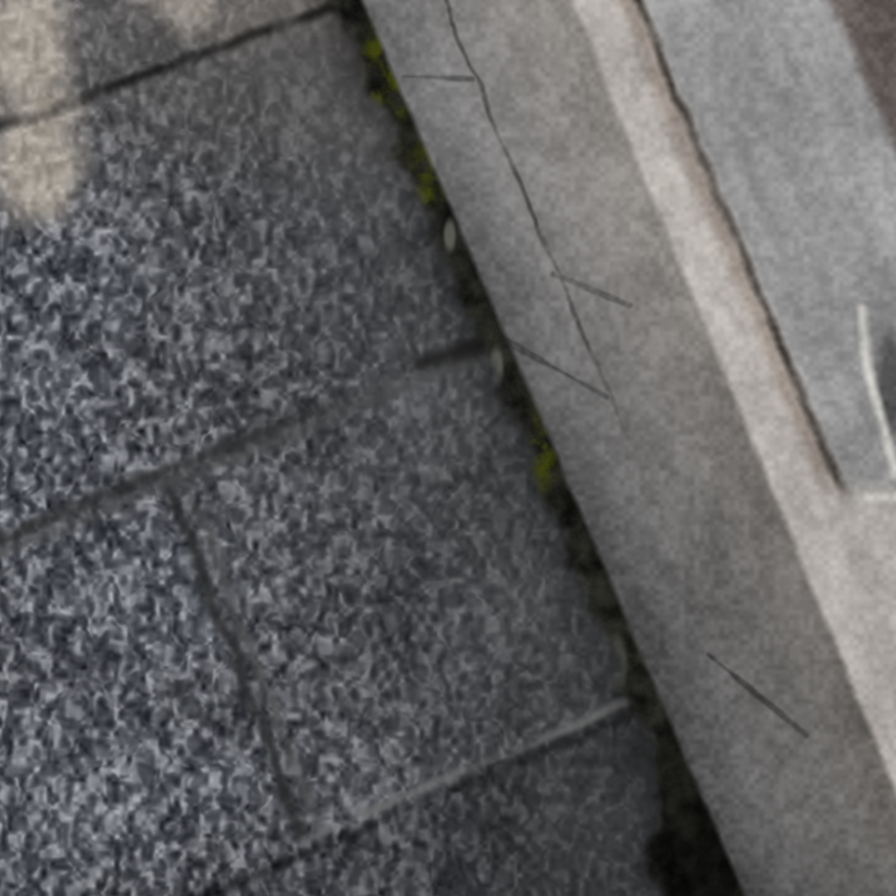
Write a Shadertoy shader that draws this texture.

```glsl
// Granite paving slabs beside a slanted stone curb, with a mossy gutter between.
// Slanted edges are straight lines bent by value noise; grain, stains and sunlit
// spots are layered noise on a sine-free hash.

float hash(vec2 p) {
    vec3 q = fract(p.xyx * 0.1031);
    q += dot(q, q.yzx + 33.33);
    return fract((q.x + q.y) * q.z);
}

float noise(vec2 p) {
    vec2 i = floor(p), f = fract(p);
    f = f * f * (3.0 - 2.0 * f);
    return mix(mix(hash(i), hash(i + vec2(1, 0)), f.x),
               mix(hash(i + vec2(0, 1)), hash(i + vec2(1, 1)), f.x), f.y);
}

float fbm(vec2 p) {
    float sum = 0.0, amp = 0.53;
    for (int i = 0; i < 4; i++) {
        sum += amp * noise(p);
        p = mat2(1.6, 1.2, -1.2, 1.6) * p + 7.3;
        amp *= 0.5;
    }
    return sum;
}

float segment(vec2 p, vec2 a, vec2 b) {
    vec2 d = b - a;
    return length(p - a - d * clamp(dot(p - a, d) / dot(d, d), 0.0, 1.0));
}

float stroke(float dist, float width) {
    return 1.0 - smoothstep(0.0, width * 1.7, abs(dist));
}

float spot(vec2 p, float x, float y, float w, float h) {
    return 1.0 - smoothstep(0.5, 1.35, length((p - vec2(x, y)) / vec2(w, h)));
}

vec3 paving(vec2 p, float bend, float stain) {
    // Slab tones: cool and speckled on the left, dark near the gutter
    float away = smoothstep(0.5, -0.1, p.x - 0.3 * p.y);
    float upper = smoothstep(0.3, 0.02, p.y);
    vec3 col = mix(vec3(0.272, 0.277, 0.283), vec3(0.33, 0.34, 0.365), away);
    col = mix(col * (0.82 + 0.36 * stain), vec3(0.36, 0.35, 0.345), 0.75 * upper);

    // Worm-like granite grain
    vec2 warp = p + 0.006 * vec2(noise(p * 65.0), noise(p * 65.0 + 31.0));
    float grain = 0.8 * noise(warp * vec2(135, 95)) + 0.4 * noise(warp * 190.0) - 0.6;
    col += mix(0.12, 0.4, away) * (1.0 - 0.5 * upper) * (grain + 0.5 * max(grain, 0.0));

    // Sunlit corner broken by soft shadow
    vec2 s = p + 0.06 * (vec2(stain, noise(p * 19.0)) - 0.5);
    float sun = max(spot(s, 0.02, 0.06, 0.07, 0.1), spot(s, 0.045, 0.175, 0.06, 0.07));
    sun = max(sun, 0.75 * spot(s, 0.2, 0.0, 0.035, 0.05));
    sun = max(sun, 0.25 * spot(s, 0.28, 0.0, 0.12, 0.06));
    col = mix(col, vec3(0.66, 0.63, 0.59) + 0.2 * grain, sun * 0.9);

    // Joints: two long, one upright, one with a pale worn edge
    float top = p.y - 0.143 + 0.36 * p.x + bend;
    float middle = p.y - 0.602 + 0.41 * p.x + bend;
    float upright = p.x + 0.016 - 0.38 * p.y + bend;
    float low = p.y - 1.084 + 0.43 * p.x + bend;
    float between = smoothstep(0.0, 0.015, middle) * smoothstep(0.01, -0.01, low);
    float worn = smoothstep(0.3, 0.38, p.x);
    float patchy = smoothstep(0.2, 0.7, noise(p * 28.0));
    col *= 1.0 - 0.2 * smoothstep(0.0, 0.02, low);
    col *= 1.0 - (0.3 + 0.3 * patchy) * stroke(top, 0.007);
    col = mix(col, vec3(0.19), (0.75 - 0.4 * worn) * stroke(middle, 0.01));
    col = mix(col, vec3(0.16), 0.8 * between * stroke(upright, 0.008));
    float rim = max(stroke(middle - 0.016, 0.008), between * stroke(upright - 0.02, 0.008));
    col = mix(col, vec3(0.3), 0.6 * rim);
    col = mix(col, vec3(0.41), worn * (0.3 + 0.5 * patchy) * stroke(low, 0.006));
    col *= 1.0 - (0.45 - 0.2 * worn) * stroke(low - 0.014, 0.008);
    float notch = segment(p, vec2(0.47, 0.405), vec2(0.535, 0.385)) + bend;
    return mix(col, vec3(0.12), 0.8 * stroke(notch, 0.011));
}

vec3 gutter(vec2 p) {
    vec3 col = vec3(0.13, 0.13, 0.115) * (0.1 + 1.6 * fbm(p * 60.0));
    float moss = max(spot(p, 0.428, 0.09, 0.025, 0.1), spot(p, 0.475, 0.2, 0.022, 0.04));
    moss = max(moss, spot(p, 0.6, 0.505, 0.022, 0.045));
    col = mix(col, vec3(0.24, 0.26, 0.06), moss * smoothstep(0.3, 0.75, fbm(p * 55.0)));
    float pebble = max(spot(p, 0.502, 0.262, 0.007, 0.018), spot(p, 0.554, 0.408, 0.008, 0.02));
    pebble = max(pebble, 0.6 * spot(p, 0.69, 0.74, 0.01, 0.03));
    return mix(col, vec3(0.4, 0.4, 0.37), 0.8 * pebble) * (1.0 - 0.45 * smoothstep(0.8, 0.95, p.y));
}

vec3 curbFace(vec2 p, float across, float bend) {
    vec3 col = mix(vec3(0.43, 0.43, 0.435), vec3(0.51, 0.495, 0.48), across);
    col *= 1.06 - 0.24 * smoothstep(0.1, 0.9, p.y) - 0.16 * smoothstep(0.35, 0.0, across);
    float crack = stroke(p.x - 0.495 - 0.42 * p.y + bend, 0.003) * smoothstep(0.58, 0.3, p.y);
    float cuts = min(segment(p, vec2(0.45, 0.085), vec2(0.527, 0.088)),
                     segment(p, vec2(0.618, 0.306), vec2(0.703, 0.341)));
    cuts = min(cuts, segment(p, vec2(0.56, 0.378), vec2(0.677, 0.443)));
    cuts = min(cuts, segment(p, vec2(0.79, 0.73), vec2(0.9, 0.82)));
    float faint = 0.15 + 0.3 * noise(p * 25.0);
    return col * (1.0 - faint * max(crack, stroke(cuts + 0.5 * bend, 0.003)));
}

vec3 curbTop(vec2 p, float bend) {
    float ledge = p.x - 0.71 - 0.42 * p.y + bend;
    float open = smoothstep(0.57, 0.52, p.y);
    vec3 col = mix(vec3(0.71, 0.69, 0.67), vec3(0.585), open * smoothstep(-0.005, 0.015, ledge));
    col = mix(col, vec3(0.5, 0.44, 0.4), 0.5 * open * stroke(ledge + 0.012, 0.012));
    col = mix(col, vec3(0.22, 0.2, 0.18), (0.5 + 0.4 * noise(p * 30.0)) * open * stroke(ledge, 0.006));
    col = mix(col, vec3(0.38, 0.35, 0.34), smoothstep(0.915, 0.94, p.x - 0.43 * p.y + bend));
    // Pale splinter with its shadow
    float stick = min(segment(p, vec2(0.962, 0.345), vec2(0.968, 0.41)),
                      segment(p, vec2(0.968, 0.41), vec2(1.0, 0.53)));
    stick = min(stick, segment(p, vec2(0.97, 0.555), vec2(1.0, 0.557)));
    col *= 1.0 - 0.4 * spot(p, 0.995, 0.43, 0.018, 0.06);
    return mix(col, vec3(0.82, 0.81, 0.79), stroke(stick, 0.006));
}

void mainImage(out vec4 fragColor, in vec2 fragCoord) {
    vec2 p = fragCoord / iResolution.xy;
    p.y = 1.0 - p.y; // measured downward from the top edge
    float bend = 0.012 * (fbm(p * 22.0) - 0.5), stain = fbm(p * 9.0 + 4.0);
    float curb = p.x - 0.404 - 0.427 * p.y + 0.3 * bend;
    float crest = p.x - 0.638 - 0.41 * p.y + 0.5 * bend;
    float slab = p.x - 0.375 - 0.42 * p.y + 3.0 * bend + 0.05 * smoothstep(0.8, 1.0, p.y);
    vec3 col = paving(p, bend, stain) * (1.0 - 0.25 * smoothstep(-0.05, 0.0, slab));
    col = mix(col, gutter(p), smoothstep(-0.01, 0.01, slab));
    vec3 stone = curbFace(p, clamp(curb / 0.23, 0.0, 1.0), bend);
    stone = mix(stone, curbTop(p, bend), smoothstep(-0.006, 0.006, crest));
    stone *= 0.78 + 0.32 * stain + 0.12 * noise(vec2(curb * 60.0, p.y * 16.0));
    stone += 0.07 * noise(p * 180.0) + 0.06 * noise(p * 100.0) - 0.065;
    fragColor = vec4(mix(col, stone, smoothstep(-0.005, 0.005, curb)), 1.0);
}
```
